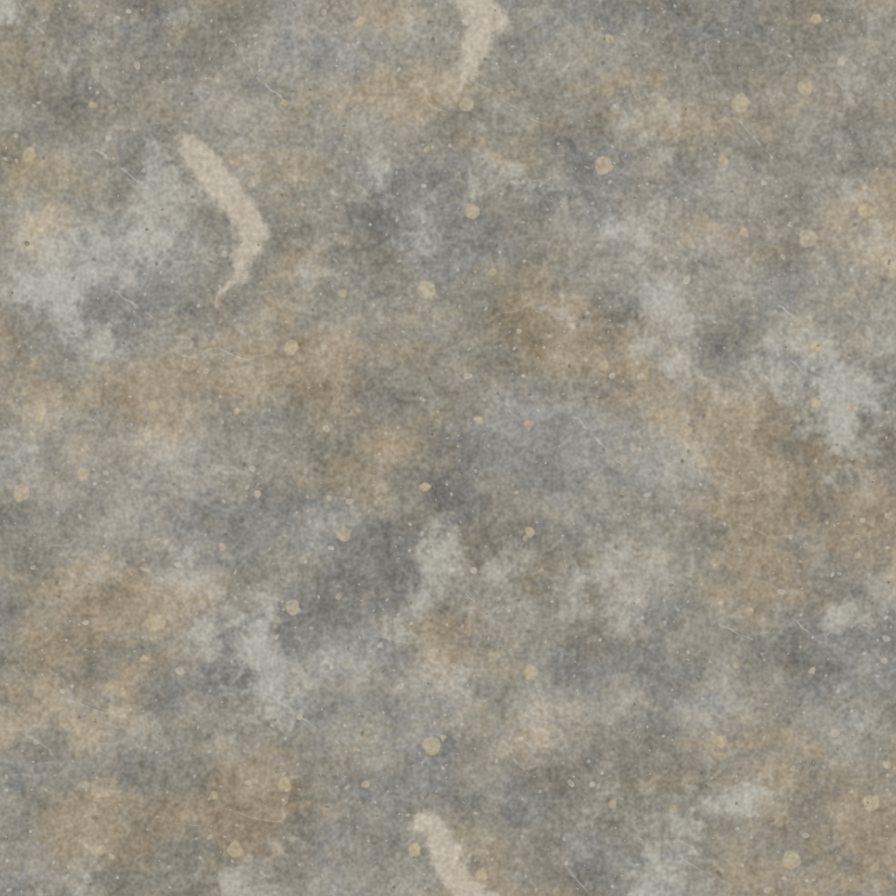
A WebGL 2 fragment shader for this texture:

```glsl
#version 300 es
precision highp float;
// Weathered grey-beige stone plaster with clouds, stains, worn streaks, flecks and scratches.

#define BASE_COLOR   vec3(0.583, 0.565, 0.521)
#define TAN_COLOR    vec3(0.635, 0.580, 0.490)
#define SLATE_COLOR  vec3(0.545, 0.543, 0.530)
#define CHALK_COLOR  vec3(0.715, 0.705, 0.670)
#define CREAM_COLOR  vec3(0.755, 0.720, 0.660)
#define FLECK_COLOR  vec3(0.730, 0.680, 0.575)
#define CLOUD_AMOUNT 0.085
#define MOTTLE_AMOUNT 0.075
#define GRAIN_AMOUNT 0.065
#define SCRATCH_CELLS 5.0

uniform vec2 u_resolution;
out vec4 fragColor;

const uint MIX = 1664525u;

vec2 hash2(vec2 cell) {
    uvec2 v = uvec2(ivec2(cell) + 4096) * MIX + 12345u;
    for (int i = 0; i < 2; i++) {
        v.x += v.y * MIX;
        v.y += v.x * MIX;
        v ^= v >> 16;
    }
    return vec2(v >> 8) / exp2(24.0);
}

float cornerSlope(vec2 cell, vec2 offset) {
    float angle = 6.2832 * hash2(cell).x;
    return dot(vec2(cos(angle), sin(angle)), offset);
}

// Gradient noise, roughly -0.7 to 0.7.
float noise(vec2 p) {
    vec2 i = floor(p), f = p - i;
    vec2 w = f * f * f * (f * (f * 6.0 - 15.0) + 10.0);
    vec2 e = vec2(1.0, 0.0);
    return mix(mix(cornerSlope(i, f), cornerSlope(i + e, f - e), w.x),
               mix(cornerSlope(i + e.yx, f - e.yx), cornerSlope(i + 1.0, f - 1.0), w.x), w.y);
}

float fbm(vec2 p, float gain) {
    float sum = 0.0, amp = 1.0;
    for (int i = 0; i < 5; i++) {
        sum += amp * noise(p);
        p = mat2(1.6, 1.2, -1.2, 1.6) * p + 17.3;
        amp *= gain;
    }
    return sum;
}

// Randomly sized round flecks, at most one per cell.
float flecks(vec2 p, float cells, float radius, float chance, float soft) {
    vec2 g = p * cells + cells, id = floor(g);
    vec2 traits = hash2(id + 77.0);
    float r = radius * mix(0.35, 1.0, traits.x * traits.x);
    float d = length(g - id - 0.25 - 0.5 * hash2(id)) / cells;
    return step(traits.y, chance) * (1.0 - smoothstep(r - soft, r + soft, d));
}

// Distance to a segment whose radius changes from r.x to r.y.
float taper(vec2 p, vec2 a, vec2 b, vec2 r) {
    float h = clamp(dot(p - a, b - a) / dot(b - a, b - a), 0.0, 1.0);
    return length(p - mix(a, b, h)) - mix(r.x, r.y, h);
}

float scratches(vec2 p, float soft) {
    vec2 home = floor(p * SCRATCH_CELLS);
    float mask = 0.0;
    for (int k = 0; k < 9; k++) {
        vec2 id = home + vec2(k % 3, k / 3) - 1.0;
        vec2 r = hash2(id + 31.0), s = hash2(id + 59.0);
        float angle = -0.65 + 0.5 * (r.x - 0.5);
        vec2 start = (id + r) / SCRATCH_CELLS;
        vec2 end = start + mix(0.025, 0.1, s.x) * vec2(cos(angle), sin(angle));
        float d = taper(p, start, end, vec2(0.0009, 0.0002));
        mask = max(mask, step(s.y, 0.6) * (1.0 - smoothstep(0.0, soft, d)));
    }
    return mask;
}

// Bent bare patches that wrap around the canvas.
float wornStreaks(vec2 p) {
    float d = 1.0;
    for (int i = 0; i < 2; i++) {
        vec2 q = fract(p - vec2(0.245, 0.785) - float(i) * vec2(0.26, -0.76) + 0.5) - 0.5;
        vec2 bend = vec2(0.04, -0.045);
        d = min(d, taper(q, vec2(-0.035, 0.055), bend, vec2(0.014, 0.021)));
        d = min(d, taper(q, bend, vec2(0.005, -0.13), vec2(0.019, 0.002)));
    }
    return d;
}

void main() {
    float scale = min(u_resolution.x, u_resolution.y), soft = 1.0 / scale;
    vec2 p = gl_FragCoord.xy / scale;
    vec2 ragged = p + 0.003 * vec2(noise(p * 90.0), noise(p * 90.0 + 31.0));

    // Clouds, mottling and stains
    float mottle = fbm(p * 13.0 + 5.0, 0.8);
    float cloud = fbm(p * vec2(3.0, 5.0) + 11.0, 0.55);
    float stain = fbm(p * vec2(4.0, 6.0) + 43.0, 0.65) + 0.2 * mottle;
    vec3 color = BASE_COLOR;
    color = mix(color, TAN_COLOR, 0.75 * smoothstep(0.0, 0.55, stain));
    color = mix(color, SLATE_COLOR, 0.8 * smoothstep(0.05, 0.5, -stain));
    color += CLOUD_AMOUNT * cloud + MOTTLE_AMOUNT * mottle;

    // Chalky patches with broken edges
    float chalk = fbm(p * 4.6 + 71.0, 0.6) + 0.28 * mottle;
    color = mix(color, CHALK_COLOR, 0.8 * smoothstep(0.2, 0.72, chalk));

    // Faint layered ridges: a pale lip above a darker shade
    float ridge = fbm(mat2(0.94, 0.34, -0.34, 0.94) * p * vec2(2.2, 4.5) + 90.0, 0.5);
    float ridgeFade = smoothstep(0.0, 0.35, noise(p * 6.0 + 23.0));
    color += ridgeFade * (0.07 * exp(-abs(ridge) * 90.0)
           - 0.035 * smoothstep(0.0, 0.02, ridge) * exp(-max(ridge, 0.0) * 14.0));

    // Bare streaks
    float worn = wornStreaks(p + 0.014 * vec2(fbm(p * 22.0, 0.6), fbm(p * 22.0 + 37.0, 0.6)));
    vec3 bare = CREAM_COLOR + 0.03 * mottle;
    color = mix(color, bare, 0.9 * (1.0 - smoothstep(-0.007, 0.005, worn)));

    // Flecks, dust and scratches
    color = mix(color, FLECK_COLOR, 0.75 * flecks(ragged, 14.0, 0.0105, 0.28, 1.5 * soft));
    color = mix(color, CREAM_COLOR, 0.65 * flecks(ragged, 37.0, 0.0042, 0.13, soft));
    color = mix(color, CHALK_COLOR, 0.7 * flecks(ragged, 71.0, 0.0022, 0.22, soft));
    color = mix(color, BASE_COLOR * 0.72, 0.5 * flecks(ragged, 53.0, 0.0026, 0.1, soft));
    float scuffed = smoothstep(-0.3, 0.3, noise(p * 45.0));
    color = mix(color, CHALK_COLOR, 0.6 * scuffed * scratches(ragged, 1.2 * soft));

    // Fine grain
    color += GRAIN_AMOUNT * (noise(p * 117.0 + 3.0) + noise(p.yx * 213.0 + 9.0));
    fragColor = vec4(clamp(color, 0.0, 1.0), 1.0);
}
```
